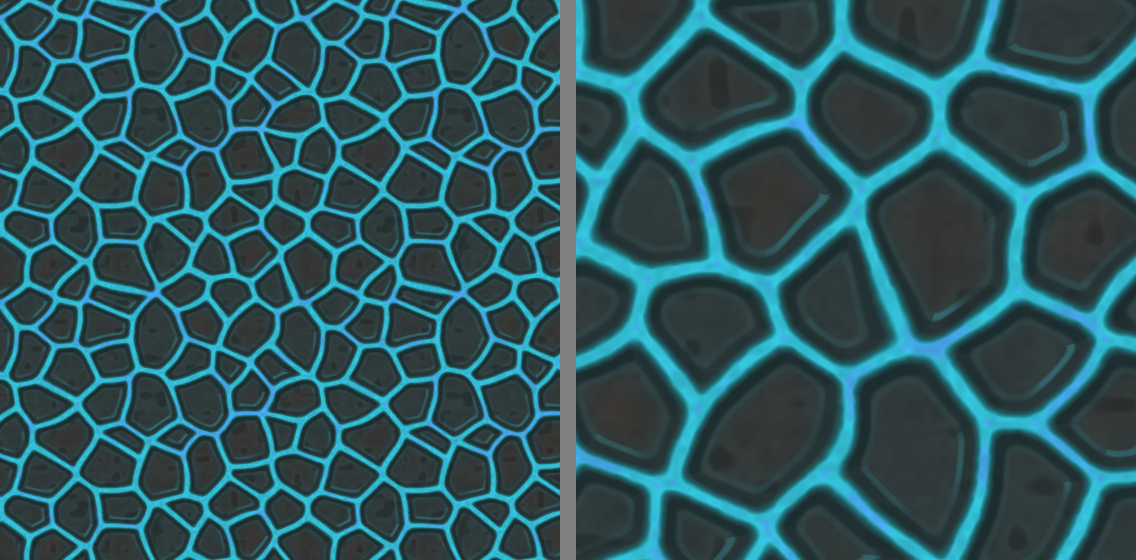
Left: the whole. Right: its middle third, enlarged.
A Shadertoy shader for this texture:

```glsl
const vec2 TILE = vec2(0.547, 0.508);   // size of one repeat on the canvas
const vec2 GRID = vec2(6.0, 8.0);       // stones per repeat, rows must be even
const float JITTER = 0.78;
const float SIZE_VARIATION = 0.0016;
const float CORNER_ROUNDING = 0.007;
const float WARP = 0.0028;
const float SEAM_WARP = 0.006;
const float CORE_WIDTH = 0.0028;        // half widths of the vein layers
const float RIM_WIDTH = 0.0042;
const float GLOW_WIDTH = 0.0085;
const float BEVEL_DISTANCE = 0.0150;
const vec2 LIGHT = vec2(0.6, -0.8);
const vec3 STONE = vec3(0.185, 0.228, 0.232);
const vec3 BROWN_STONE = vec3(0.225, 0.205, 0.19);
const vec3 GROOVE = vec3(0.09, 0.165, 0.175);
const vec3 GLOW = vec3(0.13, 0.36, 0.39);
const vec3 RIM = vec3(0.13, 0.56, 0.60);
const vec3 CORE = vec3(0.20, 0.74, 0.83);
const vec3 BLUE = vec3(0.29, 0.63, 0.93);
const vec3 GLINT = vec3(0.20, 0.46, 0.49);
const float TAU = 6.28318;

float hash(vec2 p) {
    return fract(sin(dot(p, vec2(127.1, 311.7))) * 43758.5453);
}

// Value noise that wraps once per tile
float noise(vec2 tileUv, vec2 cells) {
    vec2 p = tileUv * cells, i = floor(p), f = fract(p);
    f = f * f * (3.0 - 2.0 * f);
    vec2 a = mod(i, cells), b = mod(i + 1.0, cells);
    return mix(mix(hash(a), hash(vec2(b.x, a.y)), f.x),
               mix(hash(vec2(a.x, b.y)), hash(b), f.x), f.y);
}

float smoothMin(float a, float b, float k) {
    float h = max(k - abs(a - b), 0.0) / k;
    return min(a, b) - h * h * k * 0.25;
}

// Stone centre in canvas units (xy) and its size weight (z)
vec3 stoneSite(vec2 id) {
    vec2 key = mod(id, GRID);
    vec2 jitter = vec2(hash(key + 3.7), hash(key + 19.3)) - 0.5;
    vec2 stagger = vec2(0.5 * mod(id.y, 2.0), 0.5);
    return vec3((id + stagger + JITTER * jitter) * TILE / GRID,
                SIZE_VARIATION * hash(key + 41.9));
}

float power(vec2 p, vec3 site) {
    vec2 d = site.xy - p;
    return dot(d, d) - site.z;
}

// Finds the stone under p, its rounded edge distance and nearest edge normal
float stoneEdge(vec2 p, out vec2 stoneId, out vec2 normal) {
    vec2 base = floor(p / TILE * GRID);
    float best = 1e5;
    for (int y = -2; y <= 2; y++)
    for (int x = -2; x <= 2; x++) {
        vec2 id = base + vec2(x, y);
        float d = power(p, stoneSite(id));
        if (d < best) { best = d; stoneId = id; }
    }
    vec3 own = stoneSite(stoneId);
    float edge = 1.0, nearest = 1.0;
    normal = vec2(0.0, 1.0);
    for (int y = -2; y <= 2; y++)
    for (int x = -2; x <= 2; x++) {
        if (x == 0 && y == 0) continue;
        vec3 other = stoneSite(stoneId + vec2(x, y));
        vec2 across = other.xy - own.xy;
        float gap = max(length(across), 1e-4);
        float d = (power(p, other) - best) / (2.0 * gap);
        if (d < nearest) { nearest = d; normal = across / gap; }
        edge = smoothMin(edge, d, CORNER_ROUNDING);
    }
    return edge;
}

void mainImage(out vec4 fragColor, in vec2 fragCoord) {
    vec2 p = fragCoord / iResolution.xy;
    float px = 1.0 / iResolution.y;

    // Wavy veins, with a stronger kink along the central seam
    float seam = (p.x - 0.5) / 0.022;
    p.x += SEAM_WARP * exp(-seam * seam) * sin(p.y * 43.0);
    vec2 t = p / TILE;
    p += WARP * sin(TAU * (t.yx * vec2(5.0, 4.0) + t * vec2(2.0, 3.0)));

    vec2 id, normal;
    float edge = stoneEdge(p, id, normal);
    float patches = noise(t, vec2(14.0, 13.0));
    float grain = noise(t, vec2(110.0, 102.0));
    float mottle = noise(t, vec2(34.0, 31.0));
    float tint = hash(mod(id, GRID) + 73.1);

    // Mottled stone face
    float brown = smoothstep(0.3, 1.0, tint) * smoothstep(0.010, 0.032, edge);
    vec3 color = mix(STONE, BROWN_STONE, brown * (0.5 + 0.4 * patches));
    color *= 0.90 + 0.13 * mottle + 0.08 * grain;
    color *= 1.0 - 0.22 * smoothstep(0.72, 0.9, mottle);

    // Dark groove and bevel, lit on one side
    float facing = dot(normal, LIGHT);
    float bevel = 1.0 - smoothstep(BEVEL_DISTANCE - 0.004, BEVEL_DISTANCE, edge);
    color = mix(color, GROOVE, bevel * (0.58 - 0.25 * facing));
    float ridge = 1.0 - smoothstep(0.0008, 0.0022 + px, abs(edge - BEVEL_DISTANCE));
    color = mix(color, GLINT, ridge * (0.12 + 0.6 * max(facing, 0.0) * smoothstep(0.3, 0.75, patches)));

    // Glowing vein in layers of uneven width
    float vein = edge + 0.0016 * (patches - 0.5) + 0.0009 * (grain - 0.5);
    color = mix(color, GLOW, 1.0 - smoothstep(RIM_WIDTH, GLOW_WIDTH, vein));
    color = mix(color, RIM, 1.0 - smoothstep(RIM_WIDTH - 0.0006 - px, RIM_WIDTH + 0.0006 + px, vein));
    float blue = max(smoothstep(0.0, -0.0012, edge), smoothstep(0.62, 0.85, patches));
    vec3 core = mix(CORE, BLUE, blue * 0.85) * (0.93 + 0.14 * grain);
    color = mix(color, core, 1.0 - smoothstep(CORE_WIDTH - 0.0009, CORE_WIDTH + 0.0006 + px, vein));

    fragColor = vec4(color, 1.0);
}
```
